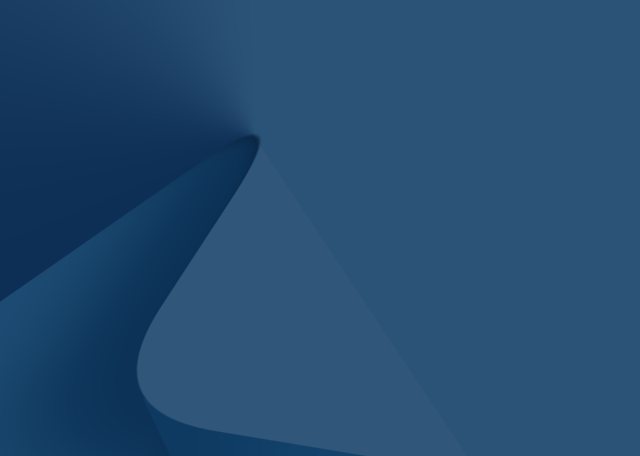
This background is drawn by a Shadertoy shader. Its source:

```glsl
// A folded blue paper ribbon with a rounded tip over a pale triangular sheet.
// Half-planes joined by smooth maxima give the outlines; a conic gradient
// around the tip and distance falloffs give the soft shadows.

// Signed distance to the line a-b, positive on its left side.
float side(vec2 p, vec2 a, vec2 b) {
    vec2 d = normalize(b - a), q = p - a;
    return d.x * q.y - d.y * q.x;
}

// Maximum with a parabolic fillet of size k.
float smoothMax(float a, float b, float k) {
    float h = max(k - abs(a - b), 0.0) / k;
    return max(a, b) + h * h * k * 0.25;
}

// Antialiased coverage of the negative side of a distance.
float cover(float d) {
    float w = 0.8 / iResolution.y;
    return 1.0 - smoothstep(-w, w, d);
}

void mainImage(out vec4 fragColor, in vec2 fragCoord) {
    vec2 p = fragCoord / iResolution.y;
    p.x += 0.5 * (1.4066 - iResolution.x / iResolution.y);
    vec2 tip = vec2(0.562, 0.698);

    // Backdrop: shadow fanning out around the tip
    vec2 v = p - tip;
    float turn = mod(atan(v.y, -v.x) + 0.65, 6.28319);
    vec3 color = mix(vec3(0.055, 0.185, 0.335), vec3(0.17, 0.325, 0.47),
                     smoothstep(0.2, 2.4, turn));

    // Pale sheet: bounded by the long diagonal, its back hidden by the ribbon
    float diagonal = side(p, vec2(0.571, 0.682), vec2(1.0256, 0.0));
    float hiddenEdge = side(p, vec2(0.458, 0.579), vec2(0.568, 0.69));
    color = mix(color, vec3(0.19, 0.34, 0.48), cover(max(diagonal, hiddenEdge)));

    // Ribbon outline: upper edge, rounded tip and the cut around the sheet
    float inner = side(p, vec2(0.3755, 0.359), vec2(0.555, 0.634));
    float lower = side(p, vec2(0.8059, 0.0), vec2(0.4396, 0.0604));
    float cut = smoothMax(inner, lower, 0.25);
    float upper = side(p, vec2(0.0, 0.337), vec2(0.4396, 0.6429));
    float ribbon = smoothMax(upper, -cut, 0.104);

    // Ribbon shading: dark beside the cut and the lower fold
    float fold = side(p, vec2(0.375, 0.0), vec2(0.32, 0.115));
    float depth = max(min(cut, p.y < 0.115 ? max(fold, 0.0) + 0.02 : cut), 0.0);
    vec3 paper = mix(vec3(0.045, 0.195, 0.34), vec3(0.115, 0.3, 0.455),
                     1.0 - exp(-depth * depth / 0.03));
    vec3 underside = mix(vec3(0.055, 0.225, 0.38), vec3(0.075, 0.265, 0.425),
                         smoothstep(0.35, 0.8, p.x));
    paper = mix(paper, underside, cover(max(fold, p.y - 0.125)));

    // Thin dark rim fading away from the tip
    float rim = exp(-abs(ribbon) / 0.006) * exp(-length(v) / 0.12);
    paper *= 1.0 - 0.3 * rim;

    color = mix(color, paper, cover(ribbon));
    fragColor = vec4(color, 1.0);
}
```
